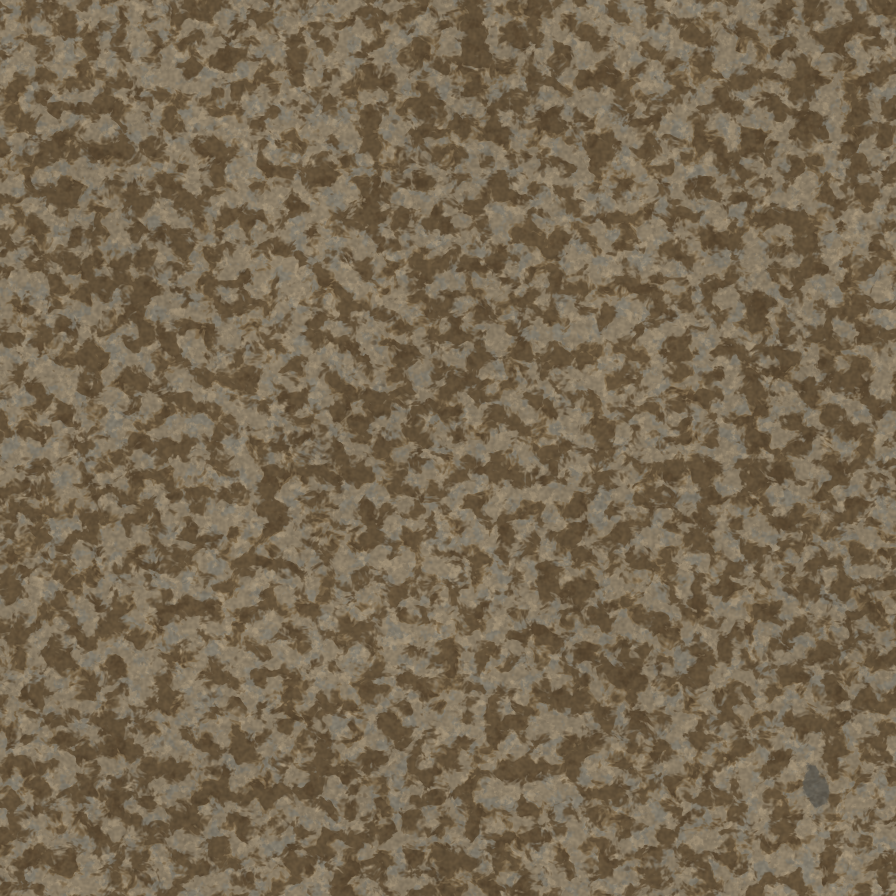
This texture is drawn by a WebGL 1 fragment shader. Its source:

```glsl
precision highp float;
// Weathered granular stone: ragged pale grey-beige mineral patches on brown soil,
// with ochre rims, bluish and cream stains, fine grit and a few slate pebbles.
// Layers of fractal gradient noise are thresholded and mixed by colour.

uniform vec2 u_resolution;

const vec3 SOIL = vec3(0.385, 0.318, 0.225);
const vec3 DARK_SOIL = vec3(0.325, 0.258, 0.175);
const vec3 STONE = vec3(0.535, 0.482, 0.395);
const vec3 BLUE_GREY = vec3(0.485, 0.470, 0.425);
const vec3 CREAM = vec3(0.625, 0.560, 0.455);
const vec3 OCHRE = vec3(0.490, 0.390, 0.245);
const vec3 SLATE = vec3(0.345, 0.335, 0.305);

float hash(vec2 p) {
  vec3 q = fract(vec3(p.xyx) * 0.1031);
  q += dot(q, q.yzx + 33.33);
  return fract((q.x + q.y) * q.z);
}

// Dot product of a random unit gradient with the offset from its corner.
float cornerSlope(vec2 cell, vec2 offset) {
  float angle = 6.2832 * hash(cell);
  return dot(vec2(cos(angle), sin(angle)), offset);
}

float gradientNoise(vec2 p) {
  vec2 cell = floor(p);
  vec2 f = p - cell;
  vec2 w = f * f * f * (f * (f * 6.0 - 15.0) + 10.0);
  vec2 e = vec2(1.0, 0.0);
  float low = mix(cornerSlope(cell, f), cornerSlope(cell + e.xy, f - e.xy), w.x);
  float high = mix(cornerSlope(cell + e.yx, f - e.yx), cornerSlope(cell + e.xx, f - e.xx), w.x);
  return mix(low, high, w.y);
}

// Four octaves, each rotated to hide the lattice.
float fractalNoise(vec2 p, float gain) {
  float sum = 0.0;
  float amplitude = 1.0;
  for (int i = 0; i < 4; i++) {
    sum += amplitude * gradientNoise(p);
    p = mat2(1.6, 1.2, -1.2, 1.6) * p + 17.3;
    amplitude *= gain;
  }
  return sum;
}

// Coverage of sparse tilted ellipses, at most one in each grid cell.
float pebbles(vec2 p, float chance, float roughness) {
  vec2 cell = floor(p);
  vec2 jitter = vec2(hash(cell + 5.1), hash(cell + 9.7));
  vec2 d = fract(p) - mix(vec2(0.25), vec2(0.75), jitter);
  float angle = 6.2832 * hash(cell + 21.4);
  float c = cos(angle);
  float s = sin(angle);
  d = mat2(c, -s, s, c) * d / vec2(0.10, 0.055);
  float inside = 1.0 - smoothstep(0.82, 1.08, length(d) + roughness);
  return inside * step(hash(cell + 2.3), chance);
}

void main() {
  vec2 uv = gl_FragCoord.xy / min(u_resolution.x, u_resolution.y);

  // Mineral patches with ragged borders and slow density changes.
  vec2 warp = vec2(gradientNoise(uv * 48.0 + 3.7), gradientNoise(uv * 48.0 + 61.2));
  vec2 p = uv + 0.007 * warp;
  float drift = gradientNoise(uv * 5.0 + 40.0);
  float field = fractalNoise(p * vec2(35.0, 39.0) + 11.0, 0.62) + 0.15 * drift + 0.045;
  float patches = smoothstep(-0.17, 0.17, field);

  // Brown ground, darkened in hollows.
  float hollows = smoothstep(0.0, 0.55, fractalNoise(uv * 42.0 + 90.0, 0.6));
  vec3 soil = mix(SOIL, DARK_SOIL, 0.75 * hollows);

  // Pale mineral with cool and warm stains.
  float cool = smoothstep(-0.02, 0.38, fractalNoise(uv * 44.0 + 130.0, 0.65));
  float warm = smoothstep(0.08, 0.50, fractalNoise(uv * 58.0 + 170.0, 0.65));
  vec3 stone = mix(STONE, BLUE_GREY, 0.75 * cool);
  stone = mix(stone, CREAM, 0.70 * warm);
  vec3 color = mix(soil, stone, patches);

  // Ochre rims where patches meet the ground.
  float rim = 1.0 - smoothstep(0.0, 0.20, abs(field - 0.02));
  float rust = smoothstep(-0.15, 0.35, gradientNoise(uv * 29.0 + 210.0));
  color = mix(color, OCHRE, 0.42 * rim * rust);

  // Scattered dark specks and slate pebbles.
  float specks = smoothstep(0.40, 0.60, gradientNoise(uv * 85.0 + 250.0));
  color = mix(color, DARK_SOIL, 0.5 * specks);
  float roughness = 0.35 * fractalNoise(uv * 70.0 + 300.0, 0.6);
  color = mix(color, SLATE, 0.8 * pebbles(uv * 4.0 + 7.0, 0.14, roughness));

  // Fine grit in brightness.
  float grit = gradientNoise(uv * 120.0 + 350.0) + gradientNoise(uv * 235.0 + 400.0);
  color *= 1.0 + 0.12 * grit + 0.05 * drift;
  gl_FragColor = vec4(color, 1.0);
}
```
